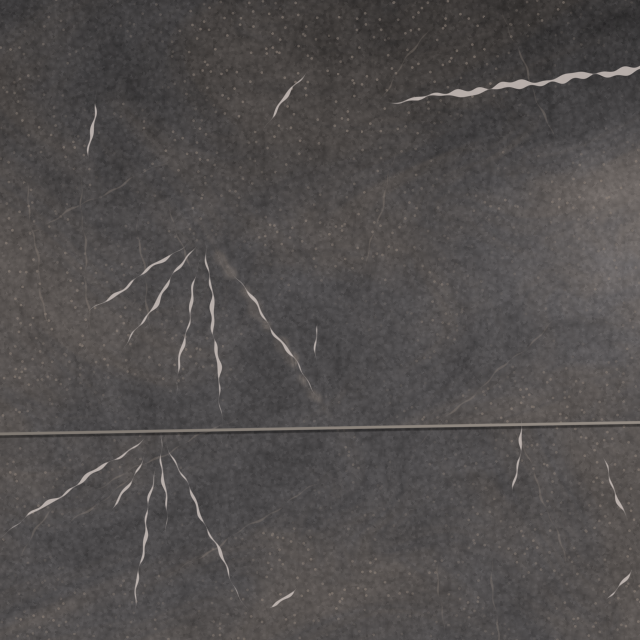
This texture is drawn by a WebGL 2 fragment shader. Its source:

```glsl
#version 300 es
precision highp float;

uniform vec2 u_resolution;
out vec4 fragColor;

const vec3 VEIN_COLOR = vec3(0.80, 0.76, 0.74);
const vec3 DUST_COLOR = vec3(0.57, 0.52, 0.48);
const vec3 GROUT_COLOR = vec3(0.56, 0.53, 0.50);

vec2 hash2(vec2 p) {
    vec3 q = fract(vec3(p.xyx) * vec3(0.1031, 0.1030, 0.0973));
    q += dot(q, q.yzx + 33.33);
    return fract((q.xx + q.yz) * q.zy);
}

// Distance to the nearest cell point, and that cell's random id
vec2 cellular(vec2 p) {
    vec2 cell = floor(p), local = fract(p);
    vec2 nearest = vec2(9.0, 0.0);
    for (int y = -1; y <= 1; y++) {
        for (int x = -1; x <= 1; x++) {
            vec2 offset = vec2(x, y);
            vec2 rnd = hash2(cell + offset + 57.0);
            float d = length(offset + rnd - local);
            if (d < nearest.x) nearest = vec2(d, fract(rnd.x * 17.3 + rnd.y * 31.7));
        }
    }
    return nearest;
}

// Warped, rotated sines, roughly -1 to 1
float layeredSines(vec2 p) {
    float sum = 0.0, amp = 0.6;
    for (int i = 0; i < 7; i++) {
        p = mat2(0.8, 0.6, -0.6, 0.8) * p * 1.65 + 1.3;
        p += 0.75 * sin(p.yx * 1.1 + float(i));
        sum += amp * sin(p.x) * sin(p.y);
        amp *= 0.72;
    }
    return sum;
}

// Broken, wandering line from a to b with tapered ends
float vein(vec2 p, vec2 a, vec2 b, float width, float seed, float aa) {
    float len = length(b - a);
    vec2 dir = (b - a) / len;
    float s = dot(p - a, dir);
    float across = dot(p - a, vec2(-dir.y, dir.x));
    across += 0.0022 * sin(s * 55.0 + seed) + 0.0011 * sin(s * 170.0 + seed * 2.3);
    float t = s / len;
    float taper = smoothstep(0.0, 0.3, t) * (1.0 - smoothstep(0.65, 1.0, t));
    float swell = 0.62 + 0.3 * sin(s * 75.0 + seed * 3.0) + 0.25 * sin(s * 190.0 + seed);
    float w = width * taper * max(swell, 0.0);
    return (1.0 - smoothstep(w - aa, w + aa, abs(across))) * min(1.0, w / aa);
}

// Veins spreading downwards from one hub
float veinFan(vec2 p, vec2 hub, float seed, float aa) {
    float cover = 0.0;
    for (int i = 0; i < 5; i++) {
        vec2 rnd = hash2(vec2(float(i) * 3.0, seed));
        float angle = 3.7 + 0.36 * (float(i) + 0.5 * rnd.x);
        vec2 ray = vec2(cos(angle), sin(angle));
        float reach = mix(0.13, 0.36, fract(rnd.y + float(i) * 0.618));
        vec2 start = hub + ray * 0.06 * rnd.x;
        cover = max(cover, vein(p, start, hub + ray * reach, mix(0.0017, 0.0034, rnd.y), seed + float(i), aa));
    }
    return cover;
}

// Separate veins of varied length, steep or rising to the right
float scatteredVeins(vec2 p, int count, vec2 lengths, float width, float seed, float aa) {
    float cover = 0.0;
    for (int i = 0; i < count; i++) {
        vec2 center = hash2(vec2(float(i) * 7.0, seed));
        vec2 rnd = hash2(vec2(seed, float(i) * 5.0 + 2.0));
        float angle = mix(0.45, 2.05, rnd.x);
        vec2 arm = 0.5 * mix(lengths.x, lengths.y, rnd.y) * vec2(cos(angle), sin(angle));
        cover = max(cover, vein(p, center - arm, center + arm, width, seed + float(i), aa));
    }
    return cover;
}

void main() {
    vec2 p = gl_FragCoord.xy / u_resolution;
    float aa = 0.8 / u_resolution.y;
    float seam = p.y - mix(0.322, 0.340, p.x);
    float upper = step(0.0, seam);
    vec2 stone = p + (1.0 - upper) * vec2(3.7, 1.9);

    // Broad light: dim top, soft sheen at the right
    vec2 sheen = (p - vec2(1.06, 0.64)) / vec2(0.26, 0.20);
    vec2 shade = (p - vec2(0.72, 1.02)) / vec2(0.42, 0.20);
    float light = 0.312 - 0.045 * smoothstep(0.5, 0.9, p.y);
    light += 0.12 * exp(-dot(sheen, sheen)) - 0.065 * exp(-dot(shade, shade));

    // Drifting clouds and fine mineral grain
    vec2 streak = mat2(0.94, -0.34, 0.34, 0.94) * stone * vec2(1.0, 1.1);
    float clouds = layeredSines(streak * vec2(2.6, 4.2));
    float mottle = layeredSines(stone * 17.0 + 4.0);
    vec2 coarse = cellular(stone * 85.0);
    vec2 fine = cellular(stone * 210.0);
    light += 0.032 * clouds + 0.022 * mottle;
    light += 0.055 * (0.45 - coarse.x) + 0.055 * (fine.y - 0.5) * (1.1 - fine.x);
    vec3 warmth = mix(vec3(1.01, 0.985, 1.0), vec3(1.045, 0.985, 0.955), smoothstep(-0.6, 0.8, clouds));
    vec3 color = light * warmth;

    // Pale dust specks, denser on the lighter clouds
    vec2 speck = cellular(stone * 78.0 + 11.0);
    float dusty = smoothstep(-0.8, 0.9, clouds + 0.5 * mottle);
    float dots = (1.0 - smoothstep(0.08, 0.24, speck.x)) * step(0.72, speck.y);
    color = mix(color, DUST_COLOR, 0.55 * dots * dusty);

    // Faint hairlines and one powdery diagonal
    float hairs = scatteredVeins(p, 16, vec2(0.12, 0.38), 0.0016, 23.0, aa);
    float powder = vein(p, vec2(0.29, 0.68), vec2(0.54, 0.31), 0.011, 2.0, 0.006) * upper;
    color = mix(color, DUST_COLOR, 0.32 * hairs);
    color = mix(color, DUST_COLOR, powder * (0.22 + 0.3 * smoothstep(-0.2, 0.8, mottle)));

    // Bright veins
    float bright = mix(veinFan(p, vec2(0.25, 0.33), 8.0, aa), veinFan(p, vec2(0.32, 0.64), 3.0, aa), upper);
    bright = max(bright, scatteredVeins(p, 7, vec2(0.05, 0.13), 0.0026, 41.0, aa));
    bright = max(bright, vein(p, vec2(0.57, 0.835), vec2(1.2, 0.92), 0.0065, 5.0, aa));
    color = mix(color, VEIN_COLOR, 0.85 * bright);

    // Grout joint with a dark lower lip
    float lip = 1.0 - smoothstep(0.001, 0.004, abs(seam + 0.004));
    float grout = 1.0 - smoothstep(0.0022 - aa, 0.0022 + aa, abs(seam));
    color *= 1.0 - 0.35 * lip;
    color = mix(color, GROUT_COLOR * (0.9 + 0.15 * p.x), grout);

    fragColor = vec4(color, 1.0);
}
```
